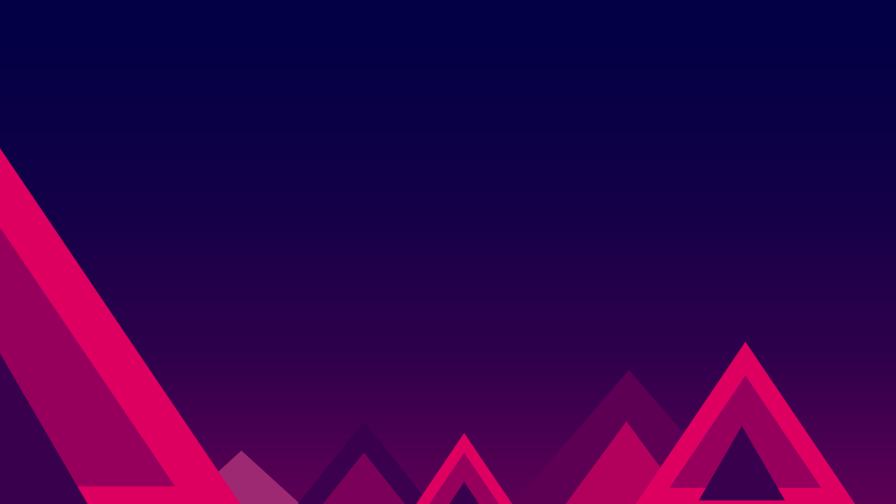
This background is drawn by a Shadertoy shader. Its source:

```glsl
// Triangular peaks below a dusk sky that fades from navy to plum.
// Each peak is a signed distance to an isosceles triangle, blended over
// the sky from back to front; bright peaks nest smaller triangles.

const vec3 NAVY    = vec3(0.010, 0.000, 0.270);
const vec3 INDIGO  = vec3(0.085, 0.000, 0.283);
const vec3 VIOLET  = vec3(0.195, 0.000, 0.298);
const vec3 PLUM    = vec3(0.365, 0.000, 0.330);
const vec3 DARK    = vec3(0.220, 0.000, 0.302);
const vec3 WINE    = vec3(0.480, 0.000, 0.350);
const vec3 MAGENTA = vec3(0.590, 0.000, 0.360);
const vec3 MAUVE   = vec3(0.620, 0.160, 0.450);
const vec3 CERISE  = vec3(0.700, 0.000, 0.365);
const vec3 PINK    = vec3(0.865, 0.000, 0.382);

const float BELOW = -0.1; // base hidden under the canvas
const float STEEP = 1.48; // flank slope of the pink peaks

// Vertical sky gradient; height runs from 0 to 1.
vec3 skyColor(float height)
{
    vec3 color = mix(PLUM, VIOLET, smoothstep(-0.05, 0.33, height));
    color = mix(color, INDIGO, smoothstep(0.20, 0.65, height));
    return mix(color, NAVY, smoothstep(0.45, 1.0, height));
}

// Signed distance to a triangle with an apex, flank slope and flat base.
float peakDistance(vec2 p, vec2 apex, float slope, float base)
{
    float flank = p.y - apex.y + slope * abs(p.x - apex.x);
    return max(flank / sqrt(1.0 + slope * slope), base - p.y);
}

// Blends one smooth-edged triangle over the colour below it.
vec3 addPeak(vec3 under, vec2 p, vec2 apex, float slope, float base,
             vec3 color, float opacity)
{
    float edge = 0.75 / iResolution.y;
    float d = peakDistance(p, apex, slope, base);
    return mix(under, color, opacity * (1.0 - smoothstep(-edge, edge, d)));
}

// A pink peak with a magenta panel; heights are (outer, panel, panel base).
vec3 addPinkPeak(vec3 under, vec2 p, float x, vec3 heights)
{
    vec3 color = addPeak(under, p, vec2(x, heights.x), STEEP, BELOW, PINK, 1.0);
    return addPeak(color, p, vec2(x, heights.y), STEEP, heights.z, MAGENTA, 1.0);
}

void mainImage(out vec4 fragColor, in vec2 fragCoord)
{
    vec2 p = fragCoord / iResolution.y;
    vec3 color = skyColor(p.y);

    // Distant muted peaks
    color = addPeak(color, p, vec2(0.479, 0.106), 0.91, BELOW, MAUVE, 1.0);
    color = addPeak(color, p, vec2(0.722, 0.164), 1.25, BELOW, DARK, 0.9);
    color = addPeak(color, p, vec2(0.722, 0.102), 1.25, BELOW, WINE, 1.0);
    color = addPeak(color, p, vec2(1.248, 0.266), 1.16, BELOW, PLUM, 1.0);
    color = addPeak(color, p, vec2(1.243, 0.164), 1.36, BELOW, CERISE, 1.0);

    // Small pink peak
    color = addPinkPeak(color, p, 0.921, vec3(0.141, 0.102, BELOW));
    color = addPeak(color, p, vec2(0.921, 0.044), 1.50, BELOW, DARK, 1.0);

    // Large pink peak with its dark core
    color = addPinkPeak(color, p, 1.479, vec3(0.322, 0.255, 0.032));
    color = addPeak(color, p, vec2(1.472, 0.155), 1.73, 0.007, DARK, 1.0);

    // Right flank of the mountain cut by the left border
    color = addPinkPeak(color, p, 0.0, vec3(0.706, 0.549, 0.035));
    color = addPeak(color, p, vec2(0.0, 0.299), 1.72, BELOW, DARK, 1.0);

    fragColor = vec4(color, 1.0);
}
```
